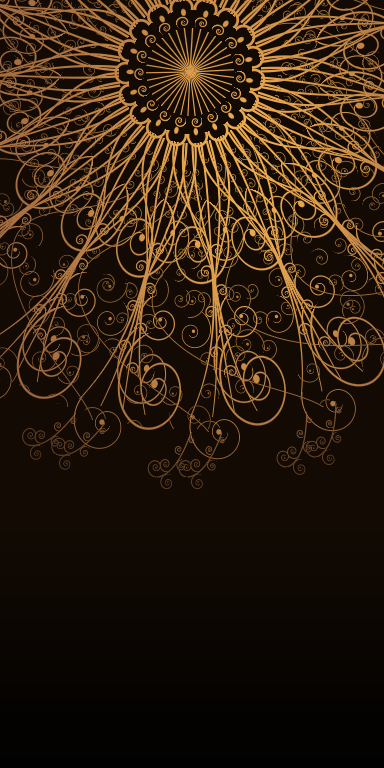
A WebGL 1 fragment shader for this background:

```glsl
precision highp float;
uniform vec2 u_resolution;

const float TAU = 6.2831853;
const float SECTORS = 18.0;
const float SECTOR = TAU / SECTORS;
const float NODE_ANGLE = 0.122;
const float DROOP = 0.07;
const vec2 HUB = vec2(0.495, 1.8125);
const vec2 GLOW_CENTER = vec2(0.63, 1.55);
const float SCALLOP_RADIUS = 0.168;
const float PETAL_START = 0.185;
const float STEM_START = 0.46;
const float STEM_END = 0.90;
const float THICK = 0.0036;
const float THIN = 0.0012;
const vec3 GOLD = vec3(0.94, 0.68, 0.32);
const vec3 BRONZE = vec3(0.62, 0.40, 0.24);
const vec3 EARTH = vec3(0.074, 0.042, 0.012);
const vec3 NIGHT = vec3(0.008, 0.004, 0.002);

float hash(vec2 p) {
  return fract(sin(dot(p, vec2(127.1, 311.7))) * 43758.5453);
}

float wrap(float a, float period) {
  return mod(a + 0.5 * period, period) - 0.5 * period;
}

// Coverage of a shape grown by a half width
float ink(float d, float halfWidth) {
  return clamp(0.5 + (halfWidth - d) * u_resolution.x, 0.0, 1.0);
}

// Open logarithmic curl that winds inward from its outer end to a small bud
float curl(vec2 q, float radius, float start, float hand, float decay, float width) {
  float rho = length(q) + 1e-5;
  if (rho > radius * 1.02) return 0.0;
  float turn = hand * (atan(q.y, q.x + 1e-6) - start) / TAU;
  float winding = log(radius / rho) / decay - turn;
  float d = abs(wrap(winding, 1.0)) * decay * rho * inversesqrt(1.0 + decay * decay / 39.5);
  float line = ink(d, width * (0.5 + 0.5 * rho / radius)) * step(0.16 * radius, rho);
  vec2 bud = q - 0.1 * radius * vec2(cos(start), sin(start));
  return max(line, ink(length(bud), 0.075 * radius));
}

// Repeated strand following a polar angle; slope is its radial derivative
float strand(float r, float theta, float angle, float slope, float width) {
  float d = r * abs(wrap(theta - angle, SECTOR));
  return ink(d * inversesqrt(1.0 + r * r * slope * slope), width);
}

vec2 polar(float degreesOff, float r) {
  float a = radians(degreesOff);
  return r * vec2(sin(a), cos(a));
}

// Rays and scalloped rosette
float rosette(float r, float theta) {
  float rays = ink(r * abs(wrap(theta, SECTOR * 0.5)), 0.0016) * step(r, 0.115);
  float a = wrap(theta, SECTOR);
  vec2 q = r * vec2(sin(a), cos(a)) - vec2(0.0, SCALLOP_RADIUS);
  float rim = ink(abs(length(q) - 0.026), 0.0035) * step(-0.008, q.y);
  float drop = ink(length((q + vec2(0.003, 0.012)) * vec2(1.0, 0.65)), 0.006);
  float bud = curl(q + vec2(0.0, 0.038), 0.018, 0.0, 1.0, 1.2, 0.002);
  return max(max(rays, rim), max(drop, bud));
}

// Strands leave the rosette, sweep sideways and merge into a fanning stem
float plumes(float r, float theta) {
  float result = 0.0;
  float length2 = STEM_END - STEM_START;
  float t = clamp((r - STEM_START) / length2, 0.0, 1.0);
  float lower = step(STEM_START, r) * step(r, STEM_END);
  for (int i = 0; i < 6; i++) {
    float k = float(i);
    float span = 0.27 + 0.1 * fract(k * 0.618 + 0.2) + 0.02 * k;
    float u = clamp(1.0 - (r - PETAL_START) / span, 0.0, 1.0);
    float gather = radians(-20.0 + 7.5 * k);
    float a = strand(r, theta, gather * u * u * (3.0 - 2.0 * u),
                     -6.0 * gather * u * (1.0 - u) / span, THICK * (0.55 + 0.3 * u));
    result = max(result, a * step(PETAL_START, r) * step(0.001, u));
  }
  for (int i = 0; i < 4; i++) {
    float fan = radians(-7.0 + 4.0 * float(i));
    float b = strand(r, theta, fan * t * t, 2.0 * fan * t / length2, mix(THICK, THIN, t));
    result = max(result, b * lower);
  }
  float sway = strand(r, theta, 0.3 * sin(8.0 * r), 2.4 * cos(8.0 * r), THIN);
  return max(result, 0.8 * sway * step(0.25, r) * step(r, 0.94));
}

// Small sprig: a bent stem with alternating curls
float sprig(vec2 q) {
  float x = q.x + 0.05;
  float d = abs(q.y - 0.03 + 8.8 * x * x) * inversesqrt(1.0 + 310.0 * x * x);
  float result = ink(d, 0.0016) * step(abs(q.x - 0.005), 0.055);
  for (int i = 0; i < 6; i++) {
    float k = float(i);
    float side = 1.0 - 2.0 * mod(k, 2.0);
    float size = 0.027 - 0.0035 * k;
    float s = 0.02 * k;
    vec2 c = vec2(s - 0.05, 0.03 - 8.8 * s * s) + side * size * normalize(vec2(-17.6 * s, -1.0));
    result = max(result, curl(q - c, size, side * 1.57, side, 1.0, 0.0015));
  }
  return result;
}

// Large loops, stem curls and hanging sprigs of one sector
float flourish(vec2 q) {
  vec2 tall = vec2(1.0, 0.8);
  float result = curl((q - polar(-5.0, 0.46)) * tall, 0.105, -0.9, 1.0, 0.95, 0.0026);
  result = max(result, curl((q - polar(7.0, 0.43)) * tall, 0.085, 4.0, -1.0, 1.1, 0.0018));
  result = max(result, curl(q - polar(6.0, 0.655), 0.07, 4.0, -1.0, 1.0, 0.0022));
  result = max(result, curl(q - polar(-6.5, 0.68), 0.06, -0.8, 1.0, 1.2, THIN));
  result = max(result, curl(q - polar(-1.6, 0.945), 0.095, 3.7, -1.0, 1.2, 0.0015));
  for (int i = 0; i < 2; i++) {
    float k = float(i);
    vec2 loop = (q - polar(6.5 - 2.0 * k, 0.83 - 0.04 * k)) * tall;
    result = max(result, curl(loop, 0.12 - 0.02 * k, 4.0, -1.0, 0.9 + 0.2 * k, 0.0028 - 0.0008 * k));
    result = max(result, 0.75 * sprig(q - polar(-9.6 + 4.8 * k, 1.02)));
  }
  for (int i = 0; i < 7; i++) {
    float k = float(i);
    float side = 1.0 - 2.0 * mod(k, 2.0);
    vec2 c = vec2(side * 0.02, 0.47 + 0.053 * k);
    result = max(result, curl(q - c, 0.021, 1.57 + side * 1.57, side, 1.1, 0.002));
  }
  return result;
}

// Scattered filigree on a log-polar grid
float filigree(float r, float theta, float count) {
  vec2 grid = vec2(theta, log(r + 1e-4)) * count / TAU;
  vec2 id = vec2(mod(floor(grid.x), count), floor(grid.y));
  float h = hash(id + count);
  float cell = TAU * r / count;
  vec2 q = (fract(grid) - 0.5 - 0.12 * vec2(h - 0.5, hash(id + 7.3) - 0.5)) * cell;
  float line = curl(q, cell * (0.34 + 0.1 * h), TAU * h, sign(h - 0.5), 1.25, THIN);
  return line * step(0.3, hash(id + 3.1)) * step(0.23, r) * step(r, 0.93);
}

void main() {
  vec2 p = gl_FragCoord.xy / u_resolution * vec2(1.0, 2.0);
  vec2 q = p - HUB;
  float r = length(q);
  float theta = atan(q.x, -q.y);
  theta += DROOP * sin(theta) - NODE_ANGLE;
  float local = wrap(theta, SECTOR);

  float ornament = max(rosette(r, theta), plumes(r, theta));
  for (int n = -1; n <= 1; n++) {
    float a = local - SECTOR * float(n);
    ornament = max(ornament, flourish(r * vec2(sin(a), cos(a))));
  }
  ornament = max(ornament, 0.75 * max(filigree(r, theta, 30.0), filigree(r, theta, 54.0)));

  // Warm light over the metal and a fading ground
  vec2 g = (p - GLOW_CENTER) * vec2(1.5, 1.0);
  vec3 metal = mix(BRONZE, GOLD, exp(-2.6 * dot(g, g)));
  metal *= 1.0 - 0.3 * smoothstep(0.9, 1.1, r);
  vec3 ground = mix(NIGHT, EARTH, smoothstep(-0.05, 0.75, p.y));
  gl_FragColor = vec4(mix(ground, metal, ornament), 1.0);
}
```
